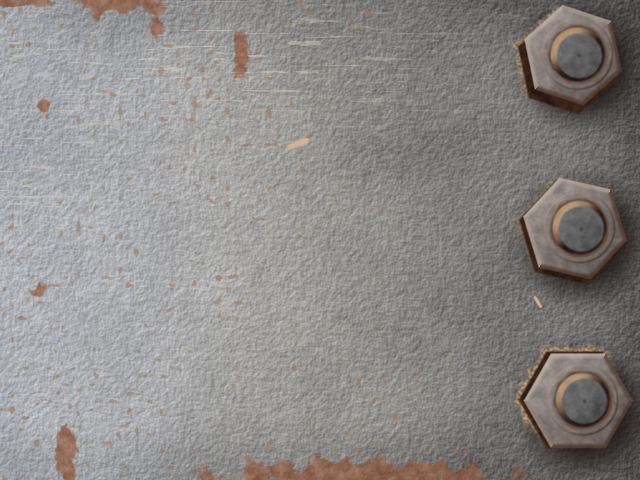
This texture is drawn by a Shadertoy shader. Its source:

```glsl
// A worn grey steel plate with three rusty hex nuts along its right side.
// Embossed gradient noise gives the pits, stretched noise the scratches, and
// layered hexagon and circle distances each nut, lit from the upper left.

const float PI = 3.14159;
const vec2 LIGHT = vec2(-0.707, 0.707);
const vec3 RUST = vec3(0.50, 0.29, 0.18);
const vec3 DUST = vec3(0.78, 0.65, 0.51);
const vec3 SOOT = vec3(0.10, 0.07, 0.06);
// Rust stains: centre, radii
const vec4 STAINS[8] = vec4[8](
  vec4(0.24, 1.0, 0.11, 0.035), vec4(0.04, 1.0, 0.08, 0.018),
  vec4(0.327, 0.934, 0.018, 0.028), vec4(0.505, 0.89, 0.019, 0.045),
  vec4(0.093, 0.785, 0.017, 0.025), vec4(0.083, 0.393, 0.019, 0.022),
  vec4(0.14, 0.06, 0.022, 0.07), vec4(0.75, 0.0, 0.32, 0.045));

vec2 hashGradient(vec2 cell) {
  vec3 q = fract(cell.xyx * vec3(0.1031, 0.1030, 0.0973));
  q += dot(q, q.yzx + 33.33);
  float angle = 2.0 * PI * fract((q.x + q.y) * q.z);
  return vec2(cos(angle), sin(angle));
}

float noise(vec2 p) {
  vec2 i = floor(p), f = fract(p), e = vec2(1, 0);
  vec2 u = f * f * f * (f * (f * 6.0 - 15.0) + 10.0);
  float low = mix(dot(hashGradient(i), f), dot(hashGradient(i + e), f - e), u.x);
  float high = mix(dot(hashGradient(i + e.yx), f - e.yx),
                   dot(hashGradient(i + 1.0), f - 1.0), u.x);
  return mix(low, high, u.y);
}

float fbm(vec2 p) {
  float sum = 0.0, amp = 0.6;
  for (int i = 0; i < 4; i++) {
    sum += amp * noise(p);
    p = mat2(1.6, 1.2, -1.2, 1.6) * p + 7.3;
    amp *= 0.55;
  }
  return sum;
}

float segment(vec2 p, vec2 a, vec2 b) {
  vec2 d = b - a;
  return length(p - a - d * clamp(dot(p - a, d) / dot(d, d), 0.0, 1.0));
}

// Soft ellipse: 1 at the centre, fading outwards
float blob(vec2 p, vec2 centre, vec2 radii) {
  vec2 d = (p - centre) / radii;
  return exp(-dot(d, d));
}

float inside(float d, float soft) { return 1.0 - smoothstep(-soft, soft, d); }

// x: distance to a hexagon, y: how far its nearest side faces the light
vec2 hexagon(vec2 p, float radius, float turn) {
  float sector = floor((atan(p.y, p.x) - turn) * 3.0 / PI);
  float facing = (sector + 0.5) * PI / 3.0 + turn;
  vec2 normal = vec2(cos(facing), sin(facing));
  return vec2(dot(p, normal) - radius * 0.866, dot(normal, LIGHT));
}

float bumps(vec2 p) {
  return noise(p * 95.0) + 0.6 * noise(p * 190.0 + 4.0) + 0.6 * noise(p * 38.0 + 9.0);
}

vec3 plate(vec2 p, float px) {
  float cloud = fbm(p * 3.5), grain = fbm(p * 40.0), ragged = fbm(p * 22.0 + 5.0);
  // Broad light, pale left and dim right, then pitted relief
  float shade = mix(0.66, 0.43, smoothstep(0.0, 1.3, p.x));
  shade += 0.06 * blob(p, vec2(0.55, 0.45), vec2(0.45, 0.4));
  shade -= 0.07 * smoothstep(0.85, 1.02, p.y) + 0.06 * inside(p.y - 0.07, 0.07);
  shade -= 0.10 * smoothstep(1.18, 1.36, p.x);
  shade += 0.10 * cloud + 0.07 * grain;
  shade += 0.13 * (bumps(p) - bumps(p + LIGHT * 0.0035));
  vec3 col = shade * mix(vec3(0.985, 1.0, 1.035), vec3(1.01, 1.0, 0.98), smoothstep(0.0, 0.7, p.x));

  // Worn scratches and pale chips
  float worn = blob(p, vec2(0.35, 0.87), vec2(0.55, 0.15))
             + blob(p, vec2(0.05, 0.58), vec2(0.22, 0.17));
  float streak = noise(p * vec2(7, 150)) + 0.4 * noise(p * vec2(45, 210));
  float chips = smoothstep(0.16, 0.42, ragged) * blob(p, vec2(0.0, 0.65), vec2(0.4, 0.55));
  col = mix(col, vec3(0.80, 0.77, 0.72), 0.75 * worn * smoothstep(0.24, 0.52, streak));
  col = mix(col, vec3(0.76, 0.77, 0.79), 0.55 * chips);
  float lines = inside(segment(p, vec2(0.455, 0.92), vec2(0.368, 0.62)) - 0.001, px)
              + inside(segment(p, vec2(0.225, 0.97), vec2(0.17, 0.87)) - 0.001, px);
  col = mix(col, DUST, 0.6 * lines * smoothstep(-0.25, 0.15, grain));

  // Rust freckles, stains and dusty flecks
  float freckle = smoothstep(0.34, 0.55, noise(p * 58.0) + 0.35 * cloud);
  col = mix(col, vec3(0.59, 0.45, 0.31), 0.55 * freckle * inside(p.x - 0.88, 0.37));
  float stain = 0.0;
  for (int i = 0; i < 8; i++)
    stain = max(stain, smoothstep(0.38, 0.62, blob(p, STAINS[i].xy, STAINS[i].zw) + ragged * step(0.05, blob(p, STAINS[i].xy, STAINS[i].zw))));
  col = mix(col, RUST + 0.22 * grain + 0.06, 0.7 * stain);
  float fleck = inside(segment(p, vec2(0.605, 0.695), vec2(0.634, 0.706)) - 0.005 - 0.01 * ragged, 0.003)
              + inside(segment(p, vec2(1.115, 0.38), vec2(1.126, 0.362)) - 0.003, 0.002);
  return mix(col, DUST + 0.05, min(fleck, 1.0));
}

vec3 addNut(vec3 col, vec2 p, vec2 lean, float radius, float turn, float dusty, float px) {
  float grime = fbm(p * 38.0 + turn * 9.0);
  vec2 face = hexagon(p, radius, turn);
  float base = hexagon(p - lean, radius * 1.02, turn).x;
  // Shadow, dust drift and dark side walls
  col = mix(col, SOOT, 0.85 * inside(length(p - vec2(0.014, -0.022)) - radius, 0.05));
  float drift = inside(base - 0.009 - 0.02 * grime, 0.008) * smoothstep(-0.3, 0.6, dot(p, LIGHT) / radius);
  col = mix(col, DUST * (0.82 + 0.5 * noise(p * 150.0)), dusty * drift);
  col = mix(col, mix(SOOT, RUST, 0.25 + 0.5 * grime), inside(base, px * 1.5));
  // Flat face with lit and rusty edges
  vec3 metal = vec3(0.50, 0.465, 0.45) + 0.16 * grime + 0.9 * dot(p, LIGHT);
  vec3 edge = mix(RUST * 0.55, vec3(0.76, 0.71, 0.66), smoothstep(-0.5, 0.8, face.y));
  metal = mix(metal, edge, 0.65 * smoothstep(-0.013, -0.003, face.x));
  col = mix(col, metal, inside(face.x, px));
  // Raised ring and rusty groove
  vec2 q = p - vec2(0.009, 0.002);
  float r = length(q), lit = dot(q, LIGHT) / max(r, 0.001);
  vec3 ring = mix(SOOT * 1.8, vec3(0.68, 0.60, 0.54), 0.5 + 0.5 * lit);
  col = mix(col, ring, 0.6 * inside(abs(r - 0.073) - 0.002, 0.003));
  col = mix(col, mix(SOOT, RUST, 0.45 + 0.9 * grime), 0.85 * inside(r - 0.06 - 0.012 * grime, 0.006));
  // Stud: dusty collar, grey end, punched centre
  vec3 collar = mix(SOOT * 1.5, DUST * 0.9, smoothstep(-0.3, 0.9, lit)) + 0.12 * grime;
  col = mix(col, collar, inside(r - 0.056, px * 1.5));
  vec2 s = q - vec2(0.004, -0.003);
  vec3 end = vec3(0.37) + 0.14 * grime + 1.2 * dot(s, LIGHT);
  end = mix(end, vec3(0.2), 0.6 * inside(length(s) - 0.004, 0.003));
  return mix(col, end, inside(length(s) - 0.047, px * 1.5));
}

void mainImage(out vec4 fragColor, in vec2 fragCoord) {
  float px = 1.0 / iResolution.y;
  vec2 p = fragCoord * px;
  vec3 col = plate(p, px);
  col = addNut(col, p - vec2(1.194, 0.885), vec2(-0.011, -0.016), 0.107, 0.73, 0.75, px);
  col = addNut(col, p - vec2(1.198, 0.524), vec2(-0.006, -0.008), 0.111, 0.82, 0.35, px);
  col = addNut(col, p - vec2(1.205, 0.165), vec2(-0.008, 0.002), 0.114, 0.0, 0.95, px);
  fragColor = vec4(clamp(col, 0.0, 1.0), 1.0);
}
```
